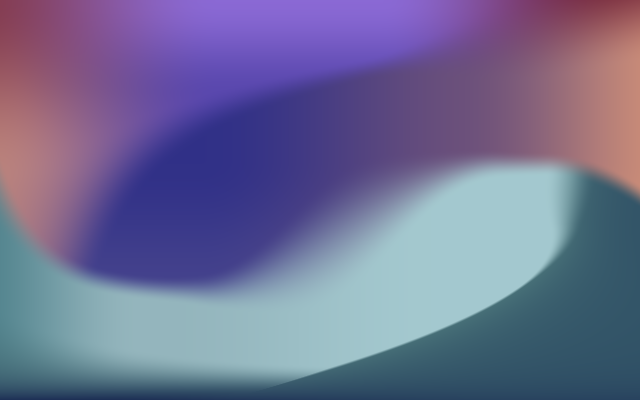
Write a Shadertoy shader that draws this background.

```glsl
// Soft folded colour field: a violet and ember sky, an indigo hollow, and a
// pale teal sweep over deep slate. Each fold is a curve with its own varying
// blur, and the layers are blended from back to front.

// Upper colours
const vec3 VIOLET_TOP = vec3(0.54, 0.41, 0.83);
const vec3 VIOLET_LOW = vec3(0.35, 0.28, 0.68);
const vec3 EMBER      = vec3(0.52, 0.23, 0.29);
const vec3 PEACH      = vec3(0.81, 0.56, 0.47);
const vec3 WINE       = vec3(0.45, 0.14, 0.22);
const vec3 INDIGO     = vec3(0.19, 0.19, 0.53);
const vec3 PLUM       = vec3(0.43, 0.32, 0.48);
// Lower colours
const vec3 TEAL       = vec3(0.30, 0.50, 0.54);
const vec3 MIST       = vec3(0.58, 0.71, 0.74);
const vec3 PALE       = vec3(0.64, 0.785, 0.81);
const vec3 SLATE      = vec3(0.19, 0.32, 0.40);
const vec3 RIM_GLOW   = vec3(0.28, 0.44, 0.47);
const vec3 NAVY       = vec3(0.11, 0.18, 0.33);
// Shape controls
const float ASPECT      = 1.6;
const float CREST_SLOPE = 0.20;
const float CREST_DROP  = 0.94;
const float CREST_DECAY = 6.4;
const float RIM_BEND    = 4.5;
const float RIM_TOP     = 0.44;

// Blend weight across an edge at distance d with the given half width
float softEdge(float d, float halfWidth) {
    return smoothstep(-halfWidth, halfWidth, d);
}

// Violet sky with ember at the left and wine at the right
vec3 skyColour(vec2 p) {
    vec3 violet = mix(VIOLET_LOW, VIOLET_TOP, smoothstep(0.76, 1.0, p.y));
    vec3 ember = mix(PEACH, EMBER, smoothstep(0.55, 1.0, p.y));
    vec3 sky = mix(ember, violet, smoothstep(-0.1, 0.55, p.x));
    return mix(sky, WINE, smoothstep(0.95, 1.55, p.x));
}

// Indigo hollow warming toward the right
vec3 hollowColour(vec2 p) {
    vec3 c = mix(INDIGO, PLUM, smoothstep(0.5, 1.25, p.x));
    c = mix(c, PEACH, smoothstep(1.15, 1.7, p.x));
    return c + vec3(0.08, 0.07, 0.02) * (1.0 - smoothstep(0.25, 0.6, p.y));
}

// Weight of the hollow below its rising crest
float hollowMask(vec2 p) {
    float fall = CREST_DROP * exp(-CREST_DECAY * p.x);
    float crest = 0.646 + CREST_SLOPE * p.x - fall;
    float slope = CREST_SLOPE + CREST_DECAY * fall;
    float blur = 0.02 + 0.2 * exp(-3.7 * p.x)
               + 0.1 * smoothstep(0.9, 1.4, p.x);
    return softEdge((crest - p.y) / length(vec2(1.0, slope)), blur);
}

// Weight of the lower sweep: dips at the left, climbs to the right
float sweepMask(vec2 p) {
    float past = max(p.x - 1.36, 0.0);
    float top = 0.27 + 0.25 * exp(-8.5 * p.x)
              + 0.32 * smoothstep(0.5, 1.25, p.x) - 1.4 * past * past;
    float middle = p.x - 0.85;
    float blur = 0.03 + 0.07 * exp(-14.0 * p.x)
               + 0.13 * exp(-middle * middle / 0.05);
    return softEdge(top - p.y, blur);
}

// Pale sweep with its crisp rim, outer slate and dark floor
vec3 sweepColour(vec2 p) {
    vec3 pale = mix(TEAL, MIST, smoothstep(-0.1, 0.35, p.x));
    pale = mix(pale, PALE, smoothstep(0.4, 1.1, p.x));

    // Rim: a parabola that straightens upward
    float below = max(RIM_TOP - p.y, 0.0);
    float rim = 1.415 + 0.1 * max(p.y - RIM_TOP, 0.0)
              - RIM_BEND * below * below;
    float d = (p.x - rim) / length(vec2(1.0, 2.0 * RIM_BEND * below));
    float outside = softEdge(d, 0.004 + 0.06 * smoothstep(0.28, 0.55, p.y));

    // Floor: a fade that widens toward the left
    float floorTop = 0.05 + 0.06 * exp(-4.0 * p.x);
    float floorBlur = 0.025 + 0.1 * exp(-3.0 * p.x);
    float ground = softEdge(floorTop - p.y, floorBlur);

    vec3 dark = mix(SLATE, RIM_GLOW, exp(-max(d, 0.0) / 0.08));
    float depth = exp(-max(p.y, 0.0) / 0.045);
    dark = mix(dark, NAVY, depth * mix(1.0, 0.45, smoothstep(0.2, 1.4, p.x)));
    return mix(pale, dark, max(outside, ground));
}

void mainImage(out vec4 fragColor, in vec2 fragCoord) {
    vec2 p = fragCoord / iResolution.xy * vec2(ASPECT, 1.0);
    vec3 colour = mix(skyColour(p), hollowColour(p), hollowMask(p));
    colour = mix(colour, sweepColour(p), sweepMask(p));
    fragColor = vec4(colour, 1.0);
}
```
